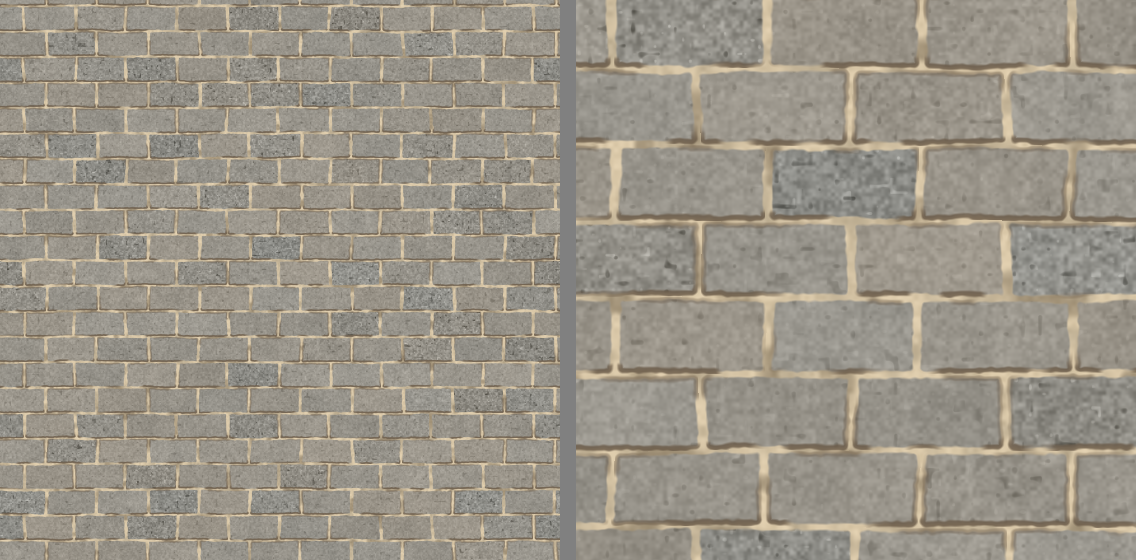
Left, the full canvas; right, a detail of the centre.
A WebGL 1 fragment shader for this texture:

```glsl
precision highp float;
uniform vec2 u_resolution;

// Layout, in units of one course height (a block is two units long)
const float COURSES = 22.0;
const float BLOCK_LENGTH = 2.0;
const float COURSE_PHASE = 0.23;
const float EVEN_SHIFT = 1.82;
const float ODD_SHIFT = 0.95;
const vec2 HALF_JOINT = vec2(0.062, 0.048);
const float JOINT_JITTER = 0.08;
const float CORNER_RADIUS = 0.04;
const float WOBBLE = 0.07;
const float EDGE_ROUGHNESS = 0.055;

// Surface
const float GRAIN = 0.13;
const float PIT_DEPTH = 0.17;
const float CREVICE_WIDTH = 0.035;

const vec3 BLOCK_LIGHT = vec3(0.635, 0.615, 0.575);
const vec3 BLOCK_DARK = vec3(0.555, 0.540, 0.505);
const vec3 WARM_TINT = vec3(0.015, 0.0, -0.015);
const vec3 MORTAR_LIGHT = vec3(0.86, 0.79, 0.665);
const vec3 MORTAR_MID = vec3(0.75, 0.69, 0.58);
const vec3 MORTAR_STAIN = vec3(0.61, 0.55, 0.45);
const vec3 CREVICE = vec3(0.42, 0.36, 0.29);

float hash(vec2 p) {
    vec3 a = fract(vec3(p.xyx) * 0.1031);
    a += dot(a, a.yzx + 33.33);
    return fract((a.x + a.y) * a.z);
}

// Value noise that wraps at the canvas edges
float noise(vec2 p, float frequency) {
    p *= frequency;
    float period = COURSES * frequency;
    vec2 i = floor(p);
    vec2 f = fract(p);
    f = f * f * (3.0 - 2.0 * f);
    vec2 a = mod(i, period);
    vec2 b = mod(i + 1.0, period);
    return mix(mix(hash(a), hash(vec2(b.x, a.y)), f.x),
               mix(hash(vec2(a.x, b.y)), hash(b), f.x), f.y);
}

// Random value for one block or joint
float cellRandom(float column, float row, float seed) {
    vec2 cell = mod(vec2(column, row), vec2(COURSES / BLOCK_LENGTH, COURSES));
    return hash(cell + seed);
}

float roundedBox(vec2 p, vec2 halfSize) {
    vec2 d = abs(p) - halfSize + CORNER_RADIUS;
    return length(max(d, 0.0)) + min(max(d.x, d.y), 0.0) - CORNER_RADIUS;
}

vec3 blockColor(vec2 p, float column, float row) {
    float tone = cellRandom(column, row, 31.0);
    float coarse = smoothstep(0.6, 0.95, cellRandom(column, row, 57.0));
    float warmth = cellRandom(column, row, 83.0);

    float cloud = noise(p, 2.0) - 0.5;
    float shade = clamp(0.2 + 0.5 * tone + 0.4 * coarse + 0.5 * cloud, 0.0, 1.0);
    vec3 color = mix(BLOCK_LIGHT, BLOCK_DARK, shade);
    color += WARM_TINT * (warmth - 0.5 - 0.6 * coarse);

    // Fine aggregate, then open pits and pale chips
    float grain = 0.5 * noise(p, 12.0) + 0.5 * noise(p + 7.3, 20.0) - 0.5;
    color += grain * GRAIN * (1.0 + 0.9 * coarse);
    float pit = smoothstep(0.80, 0.97, noise(p + 3.7, 9.0));
    float chip = smoothstep(0.82, 0.98, noise(p + 11.9, 11.0));
    color -= pit * PIT_DEPTH * (0.45 + 0.55 * coarse);
    return color + chip * 0.08 * (0.4 + coarse);
}

vec3 mortarColor(vec2 p) {
    vec3 color = mix(MORTAR_LIGHT, MORTAR_MID, smoothstep(0.35, 0.9, noise(p, 4.0)));
    float stain = smoothstep(0.6, 0.9, noise(p + 5.1, 3.0));
    color = mix(color, MORTAR_STAIN, 0.8 * stain);
    return color + (noise(p, 14.0) - 0.5) * 0.07;
}

void main() {
    vec2 p = gl_FragCoord.xy / u_resolution * COURSES + vec2(0.0, COURSE_PHASE);
    float soft = max(0.02, 0.7 * COURSES / min(u_resolution.x, u_resolution.y));

    // Running bond with slightly uneven joints
    vec2 q = p + WOBBLE * (vec2(noise(p, 1.0), noise(p + 9.4, 1.0)) - 0.5);
    float row = floor(q.y);
    float x = q.x - mix(EVEN_SHIFT, ODD_SHIFT, mod(row, 2.0));
    float column = floor(x / BLOCK_LENGTH);
    vec2 local = vec2(x - column * BLOCK_LENGTH, q.y - row);
    float left = JOINT_JITTER * (cellRandom(column, row, 5.0) - 0.5);
    float right = BLOCK_LENGTH + JOINT_JITTER * (cellRandom(column + 1.0, row, 5.0) - 0.5);

    vec2 center = vec2(0.5 * (left + right), 0.5);
    vec2 halfSize = vec2(0.5 * (right - left), 0.5) - HALF_JOINT;
    float d = roundedBox(local - center, halfSize);
    d += EDGE_ROUGHNESS * (0.6 * noise(p, 5.0) + 0.4 * noise(p, 13.0) - 0.5);

    vec3 color = mix(blockColor(p, column, row), mortarColor(p), smoothstep(-soft, soft, d));

    // Broken dark crevices, heaviest under the blocks
    float underside = 1.0 - smoothstep(0.05, 0.2, local.y);
    float patches = smoothstep(0.5, 0.75, noise(p + 2.6, 2.0) + 0.24 * underside);
    float crevice = 1.0 - smoothstep(CREVICE_WIDTH - soft, CREVICE_WIDTH + soft, abs(d));
    color = mix(color, CREVICE, crevice * patches * (0.45 + 0.4 * underside));

    gl_FragColor = vec4(clamp(color, 0.0, 1.0), 1.0);
}
```
